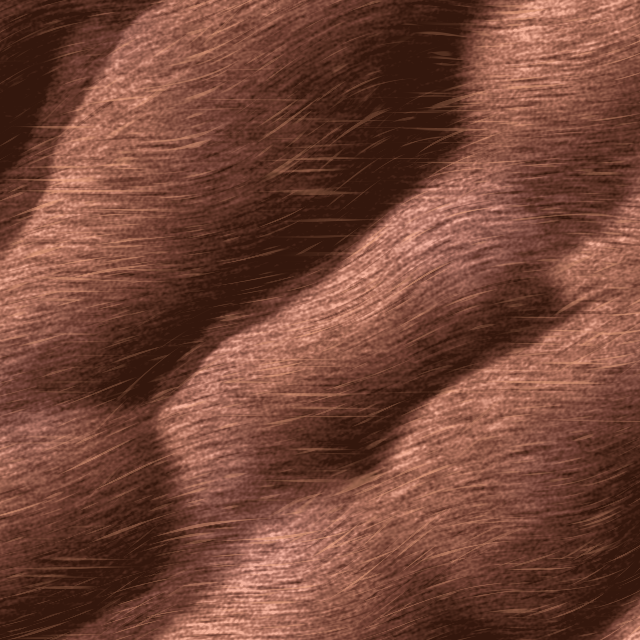
Write a Shadertoy shader that draws this texture.

```glsl
// Draws brushed copper-brown relief: soft diagonal mounds, dark creases and fine curved scratches.

const vec3 TONES[6] = vec3[6](
    vec3(0.20, 0.09, 0.05), vec3(0.33, 0.18, 0.13), vec3(0.44, 0.25, 0.20),
    vec3(0.56, 0.35, 0.28), vec3(0.70, 0.45, 0.37), vec3(0.86, 0.60, 0.51));
const vec3 SCRATCH_COLOR = vec3(0.93, 0.65, 0.50);
const vec3 COOL_TINT = vec3(-0.008, 0.0, 0.022);

const float MOUND_ANGLE = 0.56;              // radians, rising to the right
const vec2 MOUND_SIZE = vec2(0.60, 0.36);    // length and width
const vec2 MOUND_SHIFT = vec2(0.17, 0.31);
const float MOUND_JITTER = 0.30;
const vec2 LIGHT = vec2(-0.38, 0.92);        // in the frame of the mounds
const float WARP = 0.13;

const float SHADOW_TONE = -0.06;
const float TONE_RANGE = 0.87;
const float VALLEY_DEPTH = 0.62;
const float BRUSH_SLOPE = 0.27;
const float BRUSH_BEND = 0.12;
const float BRUSH_CONTRAST = 0.80;
const float GRAIN_CONTRAST = 0.40;
const float SCRATCH_STRENGTH = 0.60;
const float GROOVE_DEPTH = 0.20;

vec2 hash2(vec2 p) {
    vec3 q = fract(p.xyx * vec3(0.1031, 0.1030, 0.0973));
    q += dot(q, q.yzx + 33.33);
    return fract((q.xx + q.yz) * q.zy);
}

float corner(vec2 cell, vec2 offset) {
    return dot(hash2(cell) * 2.0 - 1.0, offset);
}

// Gradient noise, roughly -0.7 to 0.7
float noise(vec2 p) {
    vec2 i = floor(p), f = fract(p);
    vec2 u = f * f * f * (f * (f * 6.0 - 15.0) + 10.0);
    vec2 e = vec2(1.0, 0.0);
    return mix(mix(corner(i, f), corner(i + e, f - e), u.x),
               mix(corner(i + e.yx, f - e.yx), corner(i + 1.0, f - 1.0), u.x), u.y);
}

// Coordinates along and across a direction
vec2 turn(vec2 p, float angle) {
    float c = cos(angle), s = sin(angle);
    return vec2(c * p.x + s * p.y, c * p.y - s * p.x);
}

// Bright hairlines (x) and dark grooves (y)
vec2 hairs(vec2 p, float threshold) {
    float n = noise(p);
    return smoothstep(threshold, threshold + 0.2, vec2(n, -n));
}

// Light on one mound: dark foot, bright shoulder, then a dim valley behind a crisp edge
float moundLight(float height, float edgeWidth) {
    float slope = smoothstep(-0.56, 0.36, height);
    float valley = smoothstep(0.43 - edgeWidth, 0.43 + edgeWidth, height);
    return slope * (1.0 - VALLEY_DEPTH * valley);
}

// Blend of the mounds around p
float relief(vec2 p) {
    vec2 warp = vec2(noise(p * 2.6 + 3.7), noise(p * 2.6 + 19.1));
    vec2 ripple = vec2(noise(p * 9.0 + 7.3), noise(p * 9.0 + 41.9));
    vec2 frayed = vec2(0.0, noise(p * vec2(24.0, 60.0) + 15.0));
    vec2 bent = p + WARP * warp + 0.022 * ripple + 0.006 * frayed;
    vec2 q = turn(bent, MOUND_ANGLE) / MOUND_SIZE + MOUND_SHIFT;
    float softness = smoothstep(-0.2, 0.35, noise(p * 3.1 + 53.0));
    float sharpness = mix(42.0, 10.0, softness);
    float edgeWidth = mix(0.015, 0.14, softness);
    float total = 0.0, light = 0.0;
    for (int y = -1; y <= 1; y++) {
        for (int x = -1; x <= 1; x++) {
            vec2 cell = floor(q) + vec2(x, y);
            vec2 jitter = hash2(cell + 11.0) - 0.5;
            vec2 offset = q - cell - 0.5 - 2.0 * MOUND_JITTER * jitter;
            float weight = exp(-sharpness * dot(offset, offset));
            float level = 1.0 + 0.3 * (hash2(cell + 71.0).x - 0.5);
            light += weight * level * moundLight(dot(offset, LIGHT), edgeWidth);
            total += weight;
        }
    }
    return light / max(total, 1e-30);
}

vec3 toneColor(float tone) {
    float x = clamp(tone, 0.0, 1.12) * 5.0;
    int i = min(int(x), 4);
    return mix(TONES[i], TONES[i + 1], x - float(i));
}

void mainImage(out vec4 fragColor, in vec2 fragCoord) {
    vec2 p = fragCoord / iResolution.y;
    float light = relief(p);
    float patches = noise(p * 4.3 + 31.0);

    // Brush directions bend slowly over the surface
    float bend = BRUSH_BEND * noise(p * 2.4 + 5.0);
    vec2 curved = vec2(p.x, p.y - BRUSH_SLOPE * p.x - bend);
    vec2 level = vec2(p.x, p.y - 0.08 * bend);
    vec2 steep = turn(p, 0.62) - vec2(0.0, bend);
    float levelMask = smoothstep(-0.05, 0.25, noise(p * 3.3 + 61.0));
    float steepMask = smoothstep(0.0, 0.3, noise(p * 3.7 + 83.0));

    // Fine brushing and grain
    float brush = 0.75 * noise(curved * vec2(20.0, 165.0)) + 0.4 * noise(curved * vec2(13.0, 95.0) + 23.0);
    brush = mix(brush, noise(level * vec2(12.0, 165.0) + 47.0), 0.6 * levelMask);
    brush = mix(brush, noise(steep * vec2(17.0, 150.0) + 67.0), 0.6 * steepMask);
    float grain = noise(turn(p, 0.35) * vec2(170.0, 230.0)) + 0.6 * noise(p * vec2(85.0, 125.0) + 13.0);

    // Thin scratches, long and short
    vec2 scratch = hairs(curved * vec2(8.0, 165.0) + 91.0, 0.25);
    scratch += 0.7 * hairs(curved * vec2(18.0, 180.0) + 57.0, 0.25);
    scratch += levelMask * hairs(level * vec2(5.0, 170.0) + 17.0, 0.22);
    scratch += steepMask * hairs(steep * vec2(9.0, 160.0) + 37.0, 0.22);
    scratch = min(scratch, 1.0);

    // Tone, colour and highlights
    float tone = SHADOW_TONE + TONE_RANGE * light + 0.14 * patches;
    float strength = 0.4 + 0.7 * clamp(tone, 0.0, 1.0);
    tone += strength * (BRUSH_CONTRAST * brush + GRAIN_CONTRAST * grain - GROOVE_DEPTH * scratch.y);
    vec3 color = toneColor(tone);
    color += COOL_TINT * smoothstep(-0.1, 0.4, noise(p * 3.9 + 29.0)) * smoothstep(0.2, 0.6, tone);
    color = mix(color, SCRATCH_COLOR, SCRATCH_STRENGTH * strength * scratch.x);
    fragColor = vec4(clamp(color, 0.0, 1.0), 1.0);
}
```
